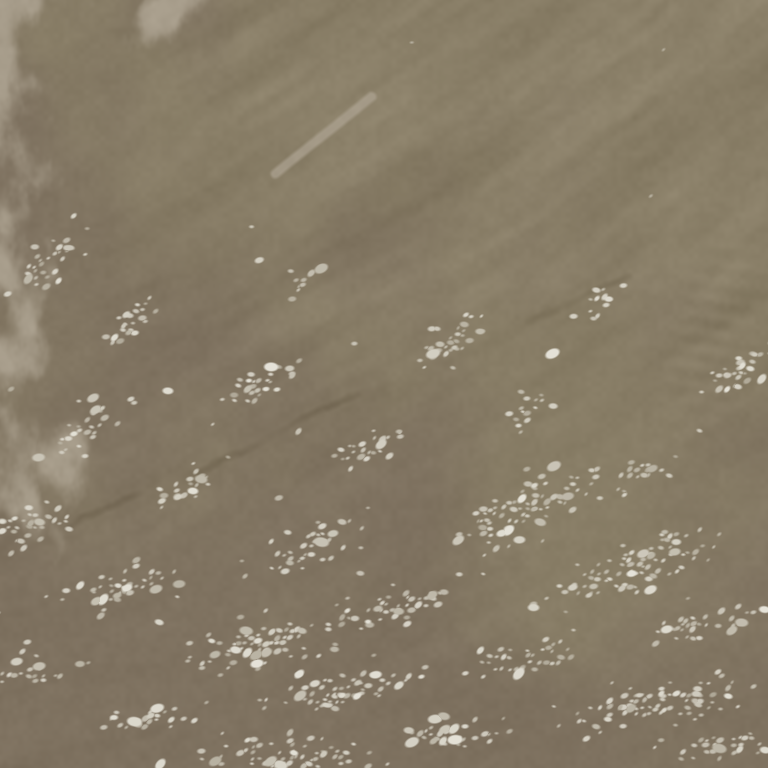
Reproduce this texture procedurally as a Shadertoy shader.

```glsl
// Muddy ground seen from above: fanned ridges, a crack, pale worn patches and
// clustered white pebbles. Ridges are noise stretched along curved flow lines;
// pebbles are jittered cells kept where hashed elliptical clusters are dense.

const vec3 MUD_BROWN = vec3(0.493, 0.443, 0.373);
const vec3 MUD_OLIVE = vec3(0.535, 0.493, 0.402);
const vec3 PALE_CLAY = vec3(0.660, 0.620, 0.550);
const vec3 PEBBLE_DULL = vec3(0.660, 0.630, 0.560);
const vec3 PEBBLE_BRIGHT = vec3(0.900, 0.890, 0.850);
const int CLUSTERS = 28;
const float COARSE_CELLS = 70.0;
const float FINE_CELLS = 120.0;
const float RIDGE_DEPTH = 0.085;
const float GRAIN_DEPTH = 0.030;

float hash(vec2 p) {
    vec3 q = fract(p.xyx * vec3(0.1031, 0.1030, 0.0973));
    q += dot(q, q.yzx + 33.33);
    return fract((q.x + q.y) * q.z);
}

float noise(vec2 p) {
    vec2 i = floor(p), f = fract(p);
    f = f * f * (3.0 - 2.0 * f);
    return mix(mix(hash(i), hash(i + vec2(1, 0)), f.x),
               mix(hash(i + vec2(0, 1)), hash(i + vec2(1, 1)), f.x), f.y);
}

float fbm(vec2 p) {
    float sum = 0.0, amp = 0.533;
    for (int i = 0; i < 4; i++) {
        sum += amp * noise(p);
        p = mat2(1.6, 1.2, -1.2, 1.6) * p + 7.3;
        amp *= 0.5;
    }
    return sum;
}

mat2 turn(float a) {
    return mat2(cos(a), -sin(a), sin(a), cos(a));
}

float blob(vec2 p, vec2 centre, vec2 radius) {
    vec2 d = (p - centre) / radius;
    return exp(-dot(d, d));
}

float segment(vec2 p, vec2 a, vec2 b) {
    vec2 ab = b - a;
    return length(p - a - ab * clamp(dot(p - a, ab) / dot(ab, ab), 0.0, 1.0));
}

// Clusters lie flat near the bottom and tilt with the ridges higher up
float clusterDensity(vec2 p) {
    float density = 0.006 * smoothstep(0.75, 0.1, p.y);
    for (int i = 0; i < CLUSTERS; i++) {
        float k = float(i), t = k / float(CLUSTERS);
        float r = hash(vec2(k, 3.7));
        vec2 centre = vec2(fract(k * 0.618 + 0.32 + 0.1 * r), 0.015 + 0.68 * pow(t, 1.2));
        vec2 radius = vec2(mix(0.085, 0.035, t), 0.019) * (0.55 + 0.75 * r);
        density = max(density, blob(turn(0.8 * t) * (p - centre), vec2(0), radius));
    }
    return density;
}

// Returns coverage and brightness of one layer of pebbles
vec2 pebbles(vec2 p, float cells, float amount) {
    vec2 home = floor(p * cells), best = vec2(0);
    float edge = 0.0018 * cells;
    for (int j = -1; j <= 1; j++)
    for (int i = -1; i <= 1; i++) {
        vec2 id = home + vec2(i, j);
        float pick = hash(id + cells), size = hash(id + 41.7);
        if (pick > amount * clusterDensity((id + 0.5) / cells)) continue;
        vec2 centre = id + 0.2 + 0.6 * vec2(hash(id + 11.3), hash(id + 23.9));
        vec2 d = turn(0.3 + 1.2 * (hash(id + 5.1) - 0.5)) * (p * cells - centre);
        float dist = length(d * vec2(0.75, 1.2)) - mix(0.20, 0.52, size * size);
        float cover = smoothstep(edge, -edge, dist);
        if (cover > best.x) best = vec2(cover, 0.25 + 0.75 * hash(id + 67.0));
    }
    return best;
}

vec3 ground(vec2 p) {
    // Broad tint, browner at the left and bottom
    float tint = 0.55 * p.x + 0.45 * p.y + 1.1 * (fbm(p * 4.0) - 0.5);
    vec3 color = mix(MUD_BROWN, MUD_OLIVE, smoothstep(0.2, 0.8, tint));

    // Ridges fanning towards the upper right
    float across = p.y - 0.3 * p.x - 0.3 * p.x * p.y + 0.025 * fbm(p * 7.0);
    float along = p.x + 0.6 * p.y;
    float ridges = 0.6 * noise(vec2(along * 3.0, across * 26.0))
                 + 0.4 * noise(vec2(along * 9.0, across * 75.0)) - 0.5;
    float fan = smoothstep(0.25, 0.75, p.y) * smoothstep(0.1, 0.4, p.x);
    color += ridges * RIDGE_DEPTH * mix(0.3, 1.0, fan);

    // Rippled track at the right
    vec2 track = turn(-0.28) * (p - vec2(0.925, 0.57));
    color += 0.014 * sin(p.y * 270.0 + 40.0 * p.x) * blob(track, vec2(0), vec2(0.045, 0.11));

    // Thin dark crack
    float wobble = 0.018 * (fbm(p * 18.0) - 0.5);
    float crack = segment(p + vec2(0, wobble), vec2(0.09, 0.315), vec2(0.82, 0.64));
    color -= 0.045 * smoothstep(0.008, 0.0, crack) * smoothstep(0.25, 0.65, noise(p * 14.0));

    // Worn pale clay at the left edge, the top and along one streak
    float worn = 0.62 * smoothstep(0.15, 0.0, p.x) * smoothstep(0.2, 0.35, p.y);
    worn = max(worn, blob(p, vec2(0.085, 0.40), vec2(0.045, 0.07)));
    worn = max(worn, blob(turn(0.8) * (p - vec2(0.22, 0.99)), vec2(0), vec2(0.07, 0.03)));
    float clay = smoothstep(0.55, 0.95, worn * 0.75 + fbm(p * vec2(26.0, 17.0)) * 0.75 - 0.08);
    float streak = segment(p + wobble * 0.5, vec2(0.36, 0.775), vec2(0.485, 0.875));
    clay = max(clay, 0.85 * smoothstep(0.009, 0.003, streak));
    color = mix(color, PALE_CLAY, clay);

    // Fine grain
    float grain = 0.5 * noise(p * 70.0) + 0.5 * noise(p * 150.0 + 9.0) - 0.5;
    return color + GRAIN_DEPTH * grain;
}

void mainImage(out vec4 fragColor, in vec2 fragCoord) {
    vec2 p = fragCoord / iResolution.xy;
    vec3 color = ground(p);
    vec2 fine = pebbles(p, FINE_CELLS, 0.75);
    vec2 coarse = pebbles(p, COARSE_CELLS, 0.55);
    color = mix(color, mix(PEBBLE_DULL, PEBBLE_BRIGHT, fine.y), fine.x * 0.85);
    color = mix(color, mix(PEBBLE_DULL, PEBBLE_BRIGHT, coarse.y), coarse.x);
    fragColor = vec4(color, 1.0);
}
```
